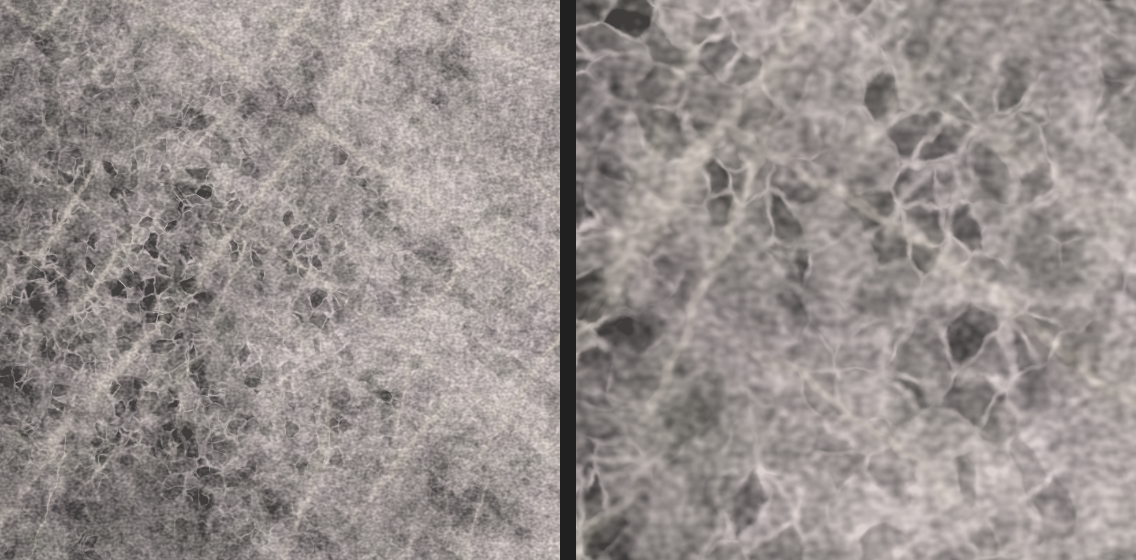
Left, the full canvas; right, a detail of the centre.
A WebGL 1 fragment shader for this texture:

```glsl
precision highp float;
// Grey brecciated marble: cloudy stone, crackled clasts, crossing pale veins and fine grain.
uniform vec2 u_resolution;

#define SHADE_TONE 0.445
#define LIGHT_TONE 0.665
#define VEIN_TONE 0.755
#define CLOUD_AMOUNT 0.16
#define MOTTLE_AMOUNT 0.15
#define GRAIN_AMOUNT 0.19
#define CLAST_DEPTH 0.21
#define LACE_AMOUNT 0.85
#define RISING_ANGLE 0.90
#define STEEP_ANGLE 1.28
#define FALLING_ANGLE -0.60
#define STONE_TINT vec3(1.047, 1.0, 0.988)

vec2 hash2(vec2 cell) {
  vec2 k = vec2(dot(cell, vec2(127.1, 311.7)), dot(cell, vec2(269.5, 183.3)));
  return fract(sin(k) * 43758.5);
}
float cornerSlope(vec2 cell, vec2 corner, vec2 f) {
  return dot(hash2(cell + corner) * 2.0 - 1.0, f - corner);
}
float gradientNoise(vec2 p) {
  vec2 cell = floor(p), f = fract(p);
  vec2 u = f * f * f * (f * (f * 6.0 - 15.0) + 10.0);
  float low = mix(cornerSlope(cell, vec2(0, 0), f), cornerSlope(cell, vec2(1, 0), f), u.x);
  float high = mix(cornerSlope(cell, vec2(0, 1), f), cornerSlope(cell, vec2(1, 1), f), u.x);
  return mix(low, high, u.y);
}
float fbm(vec2 p) {
  float sum = 0.0, amplitude = 1.0;
  for (int i = 0; i < 4; i++) {
    sum += amplitude * gradientNoise(p);
    p = mat2(1.6, 1.2, -1.2, 1.6) * p + 3.7;
    amplitude *= 0.5;
  }
  return sum;
}
// Voronoi clasts: x is the gap to the nearest border, y a random value per clast.
vec2 clasts(vec2 p) {
  float nearest = 9.0, second = 9.0, id = 0.0;
  for (int n = 0; n < 9; n++) {
    vec2 c = floor(p) + vec2(mod(float(n), 3.0), floor(float(n) / 3.0 + 0.01)) - 1.0;
    vec2 r = hash2(c);
    float d = length(c + r - p);
    second = min(second, max(nearest, d));
    if (d < nearest) { nearest = d; id = fract(r.x * 7.0 + r.y * 3.0); }
  }
  return vec2(second - nearest, id);
}
// Coordinates along (x) and across (y) a direction.
vec2 along(vec2 p, float angle) {
  vec2 dir = vec2(cos(angle), sin(angle));
  return vec2(dot(p, dir), dot(p, vec2(-dir.y, dir.x)));
}
// Thin core with a soft halo.
float veinProfile(float d, float width) {
  return 0.6 - 0.6 * smoothstep(0.2 * width, width, d) + 0.4 - 0.4 * smoothstep(0.0, 4.0 * width, d);
}
// Broken, wavering veins in irregular lanes that share a direction.
float veinSet(vec2 p, float angle, float spacing, float width, float seed) {
  vec2 q = along(p, angle);
  q.y += 0.055 * gradientNoise(q * 3.0 + seed) + 0.011 * fbm(q * 28.0 + seed);
  float lane = q.y / spacing, id = floor(lane);
  vec2 r = hash2(vec2(id, seed));
  float d = abs(fract(lane) - mix(0.25, 0.75, r.x)) * spacing;
  float presence = gradientNoise(vec2(q.x * 3.5 + r.y * 50.0, id * 7.3 + seed));
  return smoothstep(-0.15, 0.3, presence) * veinProfile(d, width * mix(0.5, 1.3, r.y));
}
// One long vein through a point.
float seam(vec2 p, vec2 origin, float angle, float width) {
  vec2 q = along(p - origin, angle);
  q.y += 0.06 * gradientNoise(q * 2.5 + origin * 9.0) + 0.016 * fbm(q * 20.0);
  float strength = smoothstep(-0.6, 0.2, fbm(q * vec2(7.0, 15.0) + 4.0));
  return strength * veinProfile(abs(q.y), width);
}

void main() {
  vec2 p = gl_FragCoord.xy / u_resolution.y;
  vec2 warped = p + 0.022 * vec2(fbm(p * 11.0), fbm(p * 11.0 + 17.0));
  warped += 0.006 * vec2(fbm(p * 45.0 + 3.0), fbm(p * 45.0 + 29.0));
  // Broad shading, clouds and mottling
  float cloud = fbm(p * 4.5 + 2.0);
  float light = smoothstep(0.1, 0.85, p.x * 0.75 + p.y * 0.35 + 0.12 * cloud);
  float tone = mix(SHADE_TONE, LIGHT_TONE, light);
  tone += CLOUD_AMOUNT * cloud + MOTTLE_AMOUNT * (fbm(warped * 26.0) + 0.6 * fbm(p * 58.0));
  // Dark clasts and long slivers, crowded left of the centre
  vec2 offset = p - vec2(0.32, 0.5);
  float crowd = exp(-4.5 * dot(offset, offset)) * smoothstep(-0.6, 0.15, fbm(p * 6.0 + 8.0));
  vec2 large = clasts(warped * 19.0), small = clasts(warped * 40.0 + 5.0);
  float dark = 0.8 * smoothstep(0.5, 0.95, large.y) * smoothstep(0.02, 0.3, large.x);
  dark += smoothstep(0.4, 0.9, small.y) * smoothstep(0.02, 0.3, small.x);
  tone -= CLAST_DEPTH * dark * (0.08 + 0.92 * crowd);
  float sliver = fbm(along(warped, FALLING_ANGLE) * vec2(4.0, 13.0) + 31.0);
  tone -= 0.11 * smoothstep(0.22, 0.36, sliver);
  // Pale lace around the clasts
  float lace = 1.0 - smoothstep(0.0, 0.17, large.x);
  lace = max(lace, 0.85 - 0.85 * smoothstep(0.0, 0.22, small.x));
  lace *= smoothstep(-0.25, 0.25, fbm(p * 19.0 + 12.0)) * (0.12 + 0.88 * crowd);
  tone = mix(tone, VEIN_TONE, LACE_AMOUNT * lace);
  // Crossing veins
  float veins = veinSet(p, RISING_ANGLE, 0.12, 0.007, 3.0);
  veins = max(veins, 0.8 * veinSet(p, STEEP_ANGLE, 0.11, 0.005, 11.0));
  veins = max(veins, 0.8 * veinSet(p, FALLING_ANGLE, 0.13, 0.006, 23.0));
  veins = max(veins, seam(p, vec2(0.36, 0.52), RISING_ANGLE, 0.011));
  veins = max(veins, seam(p, vec2(0.55, 0.79), FALLING_ANGLE, 0.012));
  tone = mix(tone, VEIN_TONE, 0.72 * veins);
  // Fine grain and a faint warm to violet drift
  float grain = gradientNoise(p * vec2(150.0, 185.0)) + 0.7 * gradientNoise(p * 85.0 + 40.0);
  tone = clamp(tone + GRAIN_AMOUNT * grain, 0.24, 0.82);
  vec3 color = tone * STONE_TINT + vec3(0.006, 0.004, -0.014) * veins;
  color += vec3(0.006, -0.005, 0.012) * fbm(p * 14.0 + 60.0);
  gl_FragColor = vec4(color, 1.0);
}
```
